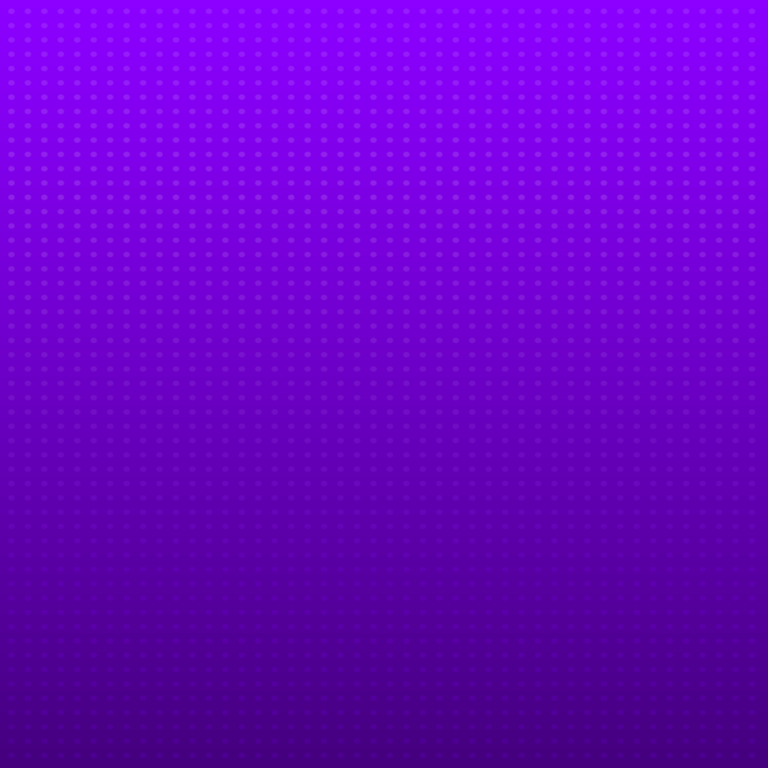
This background is drawn by a three.js fragment shader. Its source:

```glsl
varying vec2 vUv;

// Soft elliptical dots on a regular grid, anchored near the top left
float dotGrid(vec2 p) {
  vec2 spacing = vec2(0.021428, 0.018633);
  vec2 fromCorner = vec2(p.x, 1.0 - p.y) - vec2(0.0149, 0.0147);
  vec2 cell = floor(fromCorner / spacing + 0.5);
  vec2 offset = fromCorner - cell * spacing;
  float radius = length(offset / vec2(0.0045, 0.0038));
  float inside = step(0.0, cell.x) * step(cell.x, 45.5)
               * step(0.0, cell.y) * step(cell.y, 52.5);
  return inside * (1.0 - smoothstep(0.6, 1.25, radius));
}

void main() {
  float height = vUv.y;

  // Indigo to violet, easing off toward the top
  vec3 indigo = vec3(0.265, 0.0, 0.49);
  vec3 violet = vec3(0.545, 0.0, 1.0);
  float rise = 1.11 * height - 0.11 * pow(height, 4.0);
  vec3 color = mix(indigo, violet, rise);

  // Pale dots above, purple dots below
  float dots = dotGrid(vUv);
  float paleness = 0.135 * clamp((height - 0.25) / 0.5, 0.0, 1.0)
                 - 0.025 * smoothstep(0.75, 1.0, height);
  color = mix(color, vec3(1.0), dots * paleness);
  color += vec3(0.03, 0.0, 0.07) * dots * (1.0 - smoothstep(0.1, 0.6, height));

  gl_FragColor = vec4(color, 1.0);
}
```
